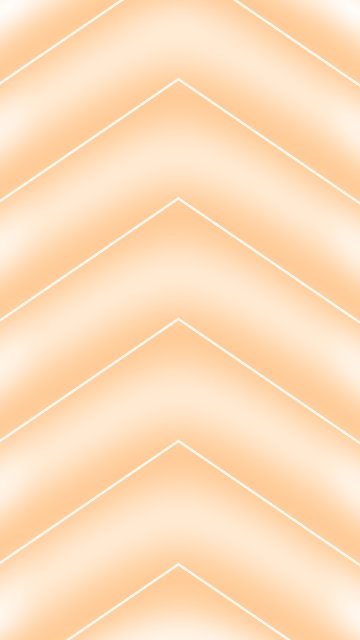
A WebGL 2 fragment shader for this pattern:

```glsl
#version 300 es
precision highp float;
// Stacked chevrons: thin pale lines over soft peach bands with rounded bends.
// A row coordinate, whose spacing grows slightly downward, drives both the
// lines and the cosine-shaded bands; the glow whitens toward the canvas edges.
uniform vec2 u_resolution;
out vec4 fragColor;

// Lengths are in canvas widths, measured down from the top.
const float CENTER_X = 0.4955;
const float SLOPE = 0.684;
const float FIRST_APEX = 0.220;
const float ROW_SPACING = 0.3292;
const float ROW_GROWTH = 0.00192;
const float LINE_HALF_WIDTH = 0.0034;
const float BAND_OFFSET = 0.111;
const float BEND_RADIUS = 0.102;
const float EDGE_REACH = 0.13;
const float EDGE_GLOW = 0.55;
const float TAU = 6.283185;

const vec3 PEACH = vec3(1.0, 0.800, 0.600);
const vec3 CREAM = vec3(1.0, 0.915, 0.820);
const vec3 PALE = vec3(1.0, 0.985, 0.970);
const vec3 LINE_COLOR = vec3(1.0, 0.970, 0.930);

// Height of the apex of a given row.
float apexHeight(float row) {
    return FIRST_APEX + row * (ROW_SPACING + ROW_GROWTH * row);
}

// Inverse of apexHeight: continuous row number at a height.
float rowAt(float y) {
    float disc = ROW_SPACING * ROW_SPACING + 4.0 * ROW_GROWTH * (y - FIRST_APEX);
    return (sqrt(max(disc, 0.0)) - ROW_SPACING) / (2.0 * ROW_GROWTH);
}

// Strength of the glow at a given distance from an edge.
float edgeGlow(float dist) {
    return EDGE_GLOW * (1.0 - smoothstep(0.0, EDGE_REACH, dist));
}

void main() {
    float pixel = 1.0 / u_resolution.x;
    float height = u_resolution.y * pixel;
    vec2 p = vec2(gl_FragCoord.x, u_resolution.y - gl_FragCoord.y) * pixel;
    float rise = SLOPE * abs(p.x - CENTER_X);

    // Soft bands following a rounded chevron
    float bend = length(vec2(rise, BEND_RADIUS));
    float light = 0.5 + 0.5 * cos(TAU * rowAt(p.y - bend - BAND_OFFSET));

    // Bands brighten near the borders, most of all in the corners
    float glow = edgeGlow(min(p.x, 1.0 - p.x)) + edgeGlow(min(p.y, height - p.y));
    vec3 color = mix(PEACH, mix(CREAM, PALE, min(glow, 1.0)), light);

    // Crisp chevron lines
    float y = p.y - rise;
    float dist = abs(y - apexHeight(round(rowAt(y)))) / sqrt(1.0 + SLOPE * SLOPE);
    float line = 1.0 - smoothstep(-0.6 * pixel, 0.6 * pixel, dist - LINE_HALF_WIDTH);
    color = mix(color, LINE_COLOR, line);

    fragColor = vec4(color, 1.0);
}
```
